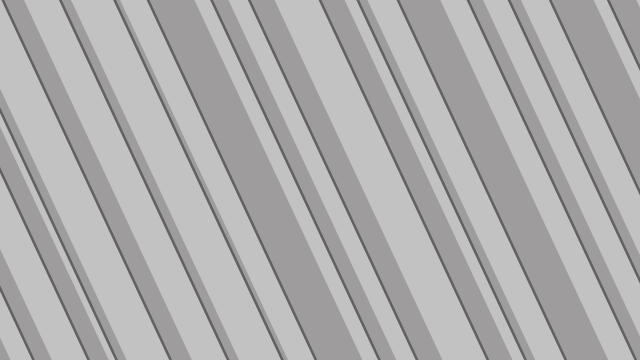
Reproduce this pattern procedurally as a Shadertoy shader.

```glsl
// Slanted grey stripes of uneven width on a light ground, each with a thin
// dark line along its left edge. Stripe starts are jittered on a regular
// pitch, and each stripe fills a random part of the gap to the next one.

const vec3  GROUND_COLOR = vec3(0.76, 0.76, 0.76);
const vec3  STRIPE_COLOR = vec3(0.62, 0.61, 0.61);
const vec3  LINE_COLOR   = vec3(0.38, 0.38, 0.38);
const float TILT       = 25.0;    // degrees from vertical
const float PITCH      = 0.1265;  // mean stripe spacing, in canvas heights
const float LINE_WIDTH = 0.0069;  // in canvas heights
const float JITTER     = 0.75;    // random shift of a start, in pitches
const float MIN_FILL   = 0.17;    // stripe share of the gap, least
const float MAX_FILL   = 0.85;    // and most
const float SEED       = 3.7;

float hash(float n) {
    return fract(sin(n * 127.1 + SEED) * 43758.5453);
}

float stripeStart(float index) {
    return (index + JITTER * hash(index)) * PITCH;
}

// Smoothed coverage of the band from left to right.
float band(float u, float left, float right, float pixel) {
    return clamp((u - left) / pixel + 0.5, 0.0, 1.0)
         - clamp((u - right) / pixel + 0.5, 0.0, 1.0);
}

void mainImage(out vec4 fragColor, in vec2 fragCoord) {
    float pixel = 1.0 / iResolution.y;
    float angle = radians(TILT);

    // Distance across the stripes
    float u = dot(fragCoord * pixel, vec2(cos(angle), sin(angle)));
    float cell = floor(u / PITCH);

    // Stripes of this cell and its neighbours
    vec3 color = GROUND_COLOR;
    for (float i = -1.0; i <= 1.0; i++) {
        float index = cell + i;
        float left = stripeStart(index);
        float fill = mix(MIN_FILL, MAX_FILL, hash(index + 57.3));
        float right = mix(left, stripeStart(index + 1.0), fill);

        color = mix(color, STRIPE_COLOR, band(u, left, right, pixel));
        color = mix(color, LINE_COLOR, band(u, left, left + LINE_WIDTH, pixel));
    }

    fragColor = vec4(color, 1.0);
}
```
